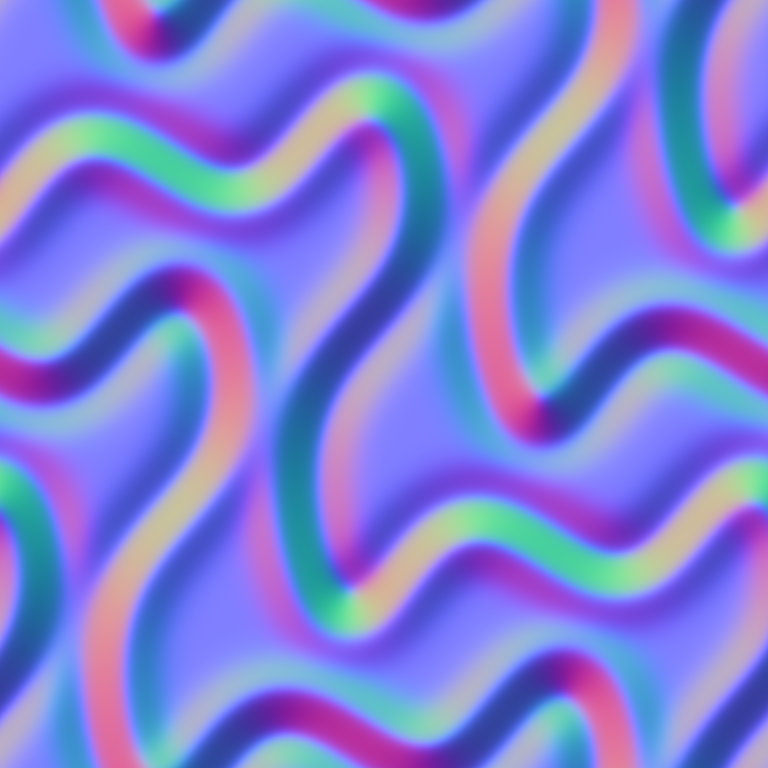
Give the GLSL for this texture map, as a Shadertoy shader.

```glsl
const float TAU = 6.2831853;
const int STEPS = 96;
const float BAND_WIDTH = 0.03;
const float SLOPE_GAIN = 2.0;
const float MAX_TILT = 0.86;

// One wave of the meander: cosine weights in xy, sine weights in zw
vec2 harmonic(vec4 weights, float order, float t) {
    float angle = TAU * order * t;
    return weights.xy * cos(angle) + weights.zw * sin(angle);
}

// Closed-form winding contour in diagonal coordinates; y advances by 1 per turn
vec2 meander(float t) {
    return vec2(0.0, t + 0.253)
        + harmonic(vec4(-0.288, -0.005, 0.153, 0.008), 1.0, t)
        + harmonic(vec4(0.032, 0.012, 0.014, -0.006), 2.0, t)
        + harmonic(vec4(-0.010, -0.001, 0.043, -0.055), 3.0, t)
        + harmonic(vec4(-0.010, 0.015, 0.002, -0.004), 4.0, t);
}

// Strong core with weaker opposite flanks, normalised along a line
float bandKernel(float distSquared, float width) {
    float r = distSquared / (width * width);
    return (2.0 - r) * exp(-0.5 * r) / (sqrt(TAU) * width);
}

// Wraps an offset into the repeat cell; z is the sign of the alternate contour
vec3 wrapOffset(vec2 d) {
    float row = floor(d.x * 2.0 + 0.5);
    float side = 1.0 - 2.0 * mod(row, 2.0);
    return vec3(d.x - 0.5 * row, d.y - floor(d.y + 0.5), side);
}

// Slope of the embossed relief, summed along the contour
vec2 reliefSlope(vec2 diagonal, float width) {
    vec2 slope = vec2(0.0);
    vec2 start = meander(0.0);
    for (int i = 1; i <= STEPS; i++) {
        vec2 end = meander(float(i) / float(STEPS));
        vec2 along = end - start;
        vec3 offset = wrapOffset(diagonal - 0.5 * (start + end));
        vec2 facing = 0.5 * vec2(along.x - along.y, along.x + along.y);
        float distSquared = 0.5 * dot(offset.xy, offset.xy);
        slope += facing * offset.z * bandKernel(distSquared, width);
        start = end;
    }
    return slope;
}

// Packs a slope as a softened surface normal
vec3 normalColor(vec2 slope) {
    vec2 tilt = MAX_TILT * slope / sqrt(1.0 + dot(slope, slope));
    float up = 1.0 - 1.3 * dot(tilt, tilt);
    return 0.5 + 0.5 * vec3(tilt, up);
}

void mainImage(out vec4 fragColor, in vec2 fragCoord) {
    vec2 uv = fragCoord / iResolution.xy;
    vec2 diagonal = vec2(uv.x + uv.y, uv.x - uv.y);
    vec2 slope = SLOPE_GAIN * reliefSlope(diagonal, BAND_WIDTH);
    fragColor = vec4(normalColor(slope), 1.0);
}
```
